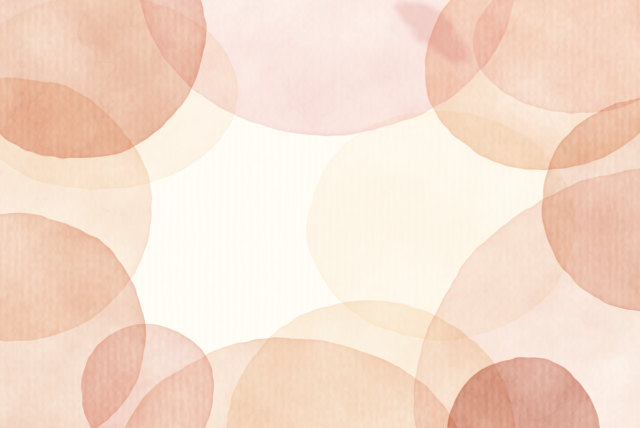
This background is drawn by a Shadertoy shader. Its source:

```glsl
// Overlapping translucent watercolour ovals in blush and peach on ribbed cream paper.
// Each wash is a warped ellipse distance with a dried pigment rim and fbm mottling,
// multiplied over the paper so that overlaps deepen like glazes.

float hash(vec2 p) {
    vec3 q = fract(vec3(p.xyx) * 0.1031);
    q += dot(q, q.yzx + 33.33);
    return fract((q.x + q.y) * q.z);
}

float noise(vec2 p) {
    vec2 i = floor(p), f = fract(p);
    f = f * f * (3.0 - 2.0 * f);
    return mix(mix(hash(i), hash(i + vec2(1, 0)), f.x),
               mix(hash(i + vec2(0, 1)), hash(i + vec2(1, 1)), f.x), f.y);
}

float fbm(vec2 p) {
    float sum = 0.0, amp = 0.5;
    for (int i = 0; i < 5; i++) {
        sum += amp * noise(p);
        p = mat2(1.6, 1.2, -1.2, 1.6) * p + 7.3;
        amp *= 0.5;
    }
    return sum;
}

// Laid paper: slightly wavering vertical ribs
float paperRib(vec2 p) {
    float waver = 2.5 * noise(p * vec2(30.0, 9.0));
    return sin(p.x * 370.0 + waver) * (0.4 + 0.6 * noise(p * vec2(50.0, 25.0) + 40.0));
}

// Approximate signed distance to a tilted ellipse
float ellipse(vec2 q, vec2 radii, float tilt) {
    float c = cos(tilt), s = sin(tilt);
    q = mat2(c, -s, s, c) * q;
    float k = length(q / radii);
    return k * (k - 1.0) / max(length(q / (radii * radii)), 1e-4);
}

// Glaze one oval of pigment over the colour so far
void wash(inout vec3 color, vec2 p, vec2 center, vec2 radii, float tilt, vec3 tint) {
    vec2 seed = center * 19.0 + 30.0;
    float wobble = 0.009 * (noise(p * 9.0 + seed) - 0.5) + 0.004 * (noise(p * 45.0 + seed) - 0.5);
    float d = ellipse(p - center, radii, tilt) + wobble;
    float pixel = 1.0 / iResolution.y;
    float inside = 1.0 - smoothstep(-pixel, pixel, d);
    if (inside <= 0.0) return;

    float depth = min(d, 0.0);
    float mottle = fbm(p * 6.0 + seed);
    float bloom = fbm(p * 11.0 + seed * 1.7 + mottle * 2.0);
    float backrun = exp(-abs(bloom - 0.56) * 70.0) * smoothstep(0.45, 0.65, mottle);
    float pigment = 0.85 + 1.1 * (mottle - 0.48) + 0.4 * (bloom - 0.48);
    pigment += 0.2 * exp(depth * 28.0) + 0.22 * backrun;
    pigment += 0.65 * exp(depth * 320.0) * (0.3 + noise(p * 13.0 + seed));
    pigment += 0.08 * paperRib(p) + 0.18 * (noise(p * vec2(170.0, 110.0)) - 0.5);
    color *= pow(tint, vec3(inside * max(pigment, 0.1)));
}

void mainImage(out vec4 fragColor, in vec2 fragCoord) {
    vec2 p = fragCoord / iResolution.xy * vec2(1.5, 1.0);
    vec3 color = vec3(1.0, 0.99, 0.963);

    // Pale underlying ovals
    wash(color, p, vec2(0.234, 0.785), vec2(0.322, 0.229), 0.0, vec3(0.993, 0.968, 0.938));
    wash(color, p, vec2(1.035, 0.473), vec2(0.314, 0.268), 0.0, vec3(0.995, 0.976, 0.945));
    wash(color, p, vec2(0.869, -0.016), vec2(0.338, 0.313), 0.0, vec3(0.985, 0.94, 0.89));

    // Left side
    wash(color, p, vec2(0.020, 0.512), vec2(0.334, 0.309), 0.0, vec3(0.98, 0.915, 0.868));
    wash(color, p, vec2(0.039, 0.219), vec2(0.303, 0.281), 0.0, vec3(0.955, 0.85, 0.80));
    wash(color, p, vec2(0.180, 0.926), vec2(0.301, 0.299), 0.0, vec3(0.945, 0.82, 0.77));
    wash(color, p, vec2(0.346, 0.082), vec2(0.156, 0.160), 0.0, vec3(0.95, 0.83, 0.80));

    // Top and right side
    wash(color, p, vec2(0.768, 1.059), vec2(0.445, 0.373), 0.0, vec3(0.98, 0.905, 0.905));
    wash(color, p, vec2(1.287, 0.858), vec2(0.293, 0.252), 0.2, vec3(0.97, 0.875, 0.81));
    wash(color, p, vec2(1.357, 0.902), vec2(0.246, 0.166), 0.0, vec3(0.98, 0.91, 0.895));
    wash(color, p, vec2(1.621, 0.063), vec2(0.648, 0.557), 0.0, vec3(0.975, 0.905, 0.885));
    wash(color, p, vec2(1.523, 0.521), vec2(0.254, 0.250), 0.0, vec3(0.945, 0.83, 0.775));

    // Foreground at the bottom
    wash(color, p, vec2(0.688, -0.113), vec2(0.42, 0.32), -0.06, vec3(0.973, 0.895, 0.85));
    wash(color, p, vec2(1.227, -0.016), vec2(0.180, 0.180), 0.0, vec3(0.90, 0.75, 0.71));

    // Soft rose stain in the top wash
    vec2 stainWarp = 0.05 * vec2(fbm(p * 14.0), fbm(p * 14.0 + 60.0)) - 0.025;
    float stain = ellipse(p + stainWarp - vec2(1.01, 0.93), vec2(0.10, 0.045), -0.65);
    color *= mix(vec3(1.0), vec3(0.965, 0.89, 0.89), 1.0 - smoothstep(-0.015, 0.012, stain));

    // Paper tooth
    color *= 1.0 + 0.004 * paperRib(p) + 0.008 * (fbm(p * 40.0) - 0.5);
    fragColor = vec4(clamp(color, 0.0, 1.0), 1.0);
}
```
